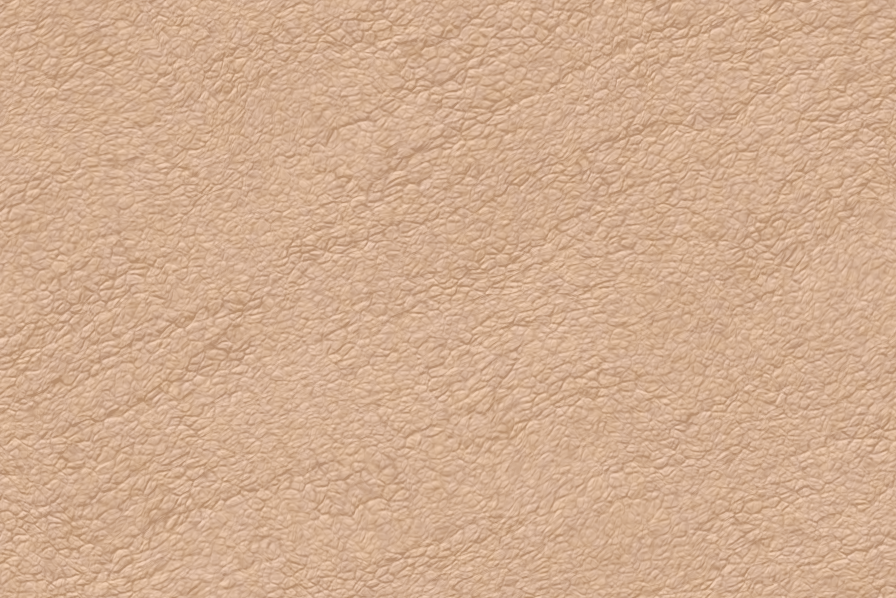
Write a Shadertoy shader that draws this texture.

```glsl
// Soft tan leather: fine pebbled grain with slanting wrinkles, lit from above.

const vec3 CREVICE_TAN = vec3(0.735, 0.578, 0.455);
const vec3 BASE_TAN    = vec3(0.829, 0.688, 0.575);
const vec3 CREST_CREAM = vec3(0.922, 0.787, 0.684);
const vec3 WARM_TINT   = vec3(0.005, 0.000, -0.020);
const float WRINKLE_ANGLE = 0.42;
const vec2 LIGHT_STEP = vec2(-0.0010, 0.0038);
const vec2 CREST_OFFSET = vec2(-0.002, 0.010);

vec2 hash22(vec2 p) {
    vec3 a = fract(vec3(p.xyx) * vec3(0.1031, 0.1030, 0.0973));
    a += dot(a, a.yzx + 33.33);
    return fract((a.xx + a.yz) * a.zy);
}

float valueNoise(vec2 p) {
    vec2 cell = floor(p);
    vec2 f = fract(p);
    f = f * f * (3.0 - 2.0 * f);
    float bottom = mix(hash22(cell).x, hash22(cell + vec2(1.0, 0.0)).x, f.x);
    float top = mix(hash22(cell + vec2(0.0, 1.0)).x, hash22(cell + 1.0).x, f.x);
    return mix(bottom, top, f.y);
}

float fbm(vec2 p, int octaves) {
    float sum = 0.0;
    float weight = 0.5;
    float total = 0.0;
    for (int i = 0; i < octaves; i++) {
        sum += weight * valueNoise(p);
        total += weight;
        weight *= 0.5;
        p = p * 2.03 + 17.3;
    }
    return sum / total;
}

// Rounded Voronoi cells: 0 in the cracks, 1 on the plateaus.
float pebbles(vec2 p, float crackWidth) {
    vec2 cell = floor(p);
    float nearest = 8.0;
    float second = 8.0;
    for (int y = -1; y <= 1; y++) {
        for (int x = -1; x <= 1; x++) {
            vec2 neighbor = cell + vec2(x, y);
            float d = length(neighbor + hash22(neighbor) - p);
            second = min(second, max(nearest, d));
            nearest = min(nearest, d);
        }
    }
    return smoothstep(0.0, crackWidth, second - nearest);
}

// Broken lines along the mid level of a noise field.
float wrinkles(vec2 p, float width) {
    float line = 1.0 - smoothstep(0.0, width, abs(fbm(p, 2) - 0.5));
    return line * smoothstep(0.25, 0.6, valueNoise(p * 0.6 + 41.0));
}

vec2 rotate(vec2 p, float angle) {
    float c = cos(angle);
    float s = sin(angle);
    return vec2(c * p.x + s * p.y, c * p.y - s * p.x);
}

// Hide coordinates: x runs along the wrinkles, bent at two scales.
vec2 hideSpace(vec2 p) {
    vec2 q = rotate(p, WRINKLE_ANGLE) + 7.0;
    q += 0.050 * (vec2(valueNoise(q * 5.0), valueNoise(q * 5.0 + 23.0)) - 0.5);
    return q + 0.009 * (vec2(valueNoise(q * 42.0), valueNoise(q * 42.0 + 9.0)) - 0.5);
}

float grainHeight(vec2 q, float crackDepth) {
    float height = 0.38 * crackDepth * (pebbles(q * vec2(40.0, 68.0), 0.40) - 1.0);
    height += 0.22 * (pebbles(q * vec2(80.0, 120.0) + 5.0, 0.5) - 1.0);
    return height + 0.50 * (fbm(q * vec2(75.0, 110.0), 2) - 0.5);
}

float creaseDepth(vec2 q) {
    float longCreases = wrinkles(q * vec2(2.2, 15.0), 0.075);
    float shortCreases = wrinkles(q * vec2(8.0, 30.0) + 31.0, 0.10);
    return longCreases + 0.75 * shortCreases;
}

vec3 leatherColor(float tone) {
    vec3 shade = mix(CREVICE_TAN, BASE_TAN, clamp(2.0 * tone, -0.2, 1.0));
    return mix(shade, CREST_CREAM, clamp(2.0 * tone - 1.0, 0.0, 1.2));
}

void mainImage(out vec4 fragColor, in vec2 fragCoord) {
    vec2 p = fragCoord / iResolution.y;
    vec2 q = hideSpace(p);

    // Wrinkles: dark folds, each with a lit crest underneath.
    float fold = creaseDepth(q);
    float crest = creaseDepth(hideSpace(p + CREST_OFFSET));

    // Grain relief: slopes facing the light brighten, cracks darken.
    float crackDepth = 0.75 + 0.6 * min(fold + crest, 1.0);
    float height = grainHeight(q, crackDepth);
    float slope = height - grainHeight(hideSpace(p + LIGHT_STEP), crackDepth);
    float tone = 0.63 + 0.68 * slope + 0.54 * height;
    tone += 0.16 * crest - 0.22 * fold;

    // Broad staining and fine surface mottling.
    tone += 0.20 * (fbm(q * vec2(4.0, 13.0) + 3.0, 3) - 0.5);
    tone += 0.26 * (valueNoise(p * 210.0) - 0.5);
    float warmth = fbm(p * 45.0 + 60.0, 3) - 0.5;

    fragColor = vec4(leatherColor(tone) + 2.0 * warmth * WARM_TINT, 1.0);
}
```
